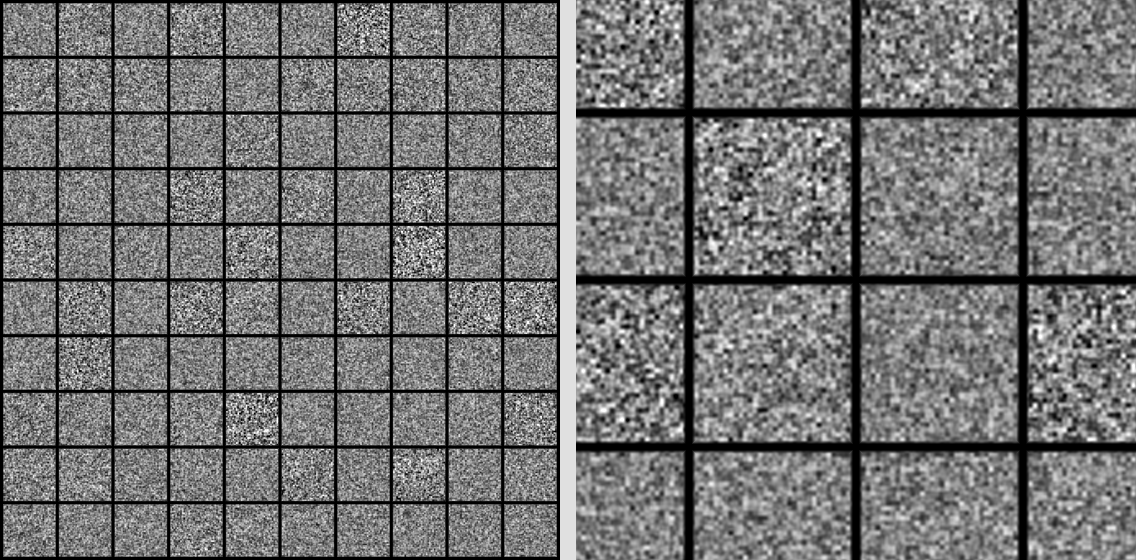
Left: the whole. Right: its middle third, enlarged.
Reproduce this pattern procedurally as a three.js fragment shader.

```glsl
// A ten by ten sheet of square grey static tiles, parted by thin black lines.
// The sheet is measured in grains: each tile is a field of gradient noise whose
// lattice corners also carry a random height, and its contrast varies by tile.
varying vec2 vUv;

const float TILES = 10.0;           // repeats across and down
const float TILE_GRAINS = 32.0;     // noise cells along a tile side
const float LINE_GRAINS = 2.0;      // line width, in grains
const float EDGE_SOFT = 0.5;        // half width of the edge ramp, in grains
const float SLOPE = 2.0;            // strength of the corner gradients
const float CONTRAST_LOW = 0.155;   // grain deviation of the calmest tile
const float CONTRAST_HIGH = 0.28;   // grain deviation of the harshest tile
const float CONTRAST_SKEW = 3.5;    // higher values make harsh tiles rarer
const vec3 TILE_GREY = vec3(0.507);
const vec3 LINE_BLACK = vec3(0.0);

vec3 hash3(vec2 p) {
  vec3 h = fract(p.xyx * vec3(0.1031, 0.1030, 0.0973));
  h += dot(h, h.yxz + 33.33);
  return fract((h.xxy + h.yzz) * h.zyx);
}

// Height plus slope of one lattice corner, seen from an offset.
float corner(vec2 cell, vec2 offset) {
  vec3 h = hash3(cell + 17.0);
  float height = 2.0 * (h.x + h.y + h.z - 1.5);
  vec2 gradient = vec2(h.x - h.y, (h.x + h.y - 2.0 * h.z) * 0.577);
  return height + SLOPE * dot(gradient, offset);
}

float grainNoise(vec2 p) {
  vec2 cell = floor(p);
  vec2 f = fract(p);
  vec2 blend = f * f * (3.0 - 2.0 * f);
  vec2 right = vec2(1.0, 0.0);
  vec2 up = vec2(0.0, 1.0);
  float low = mix(corner(cell, f), corner(cell + right, f - right), blend.x);
  float high = mix(corner(cell + up, f - up),
                   corner(cell + 1.0, f - 1.0), blend.x);
  return mix(low, high, blend.y);
}

void main() {
  // Canvas to grains, with a full line on all four borders
  float pitch = TILE_GRAINS + LINE_GRAINS;
  vec2 p = vUv * (TILES * pitch + LINE_GRAINS);
  vec2 inner = p - 0.5 * LINE_GRAINS;
  vec2 tile = clamp(floor(inner / pitch), 0.0, TILES - 1.0);

  // Signed distance to the square face of the tile
  vec2 q = abs(inner - (tile + 0.5) * pitch) - 0.5 * TILE_GRAINS;
  float face = 1.0 - smoothstep(-EDGE_SOFT, EDGE_SOFT, max(q.x, q.y));

  // Static, with its own contrast in each tile
  float harshness = pow(hash3(tile + 251.0).x, CONTRAST_SKEW);
  float contrast = mix(CONTRAST_LOW, CONTRAST_HIGH, harshness);
  vec3 grain = clamp(TILE_GREY + contrast * grainNoise(p - 0.5), 0.0, 1.0);

  gl_FragColor = vec4(mix(LINE_BLACK, grain, face), 1.0);
}
```
